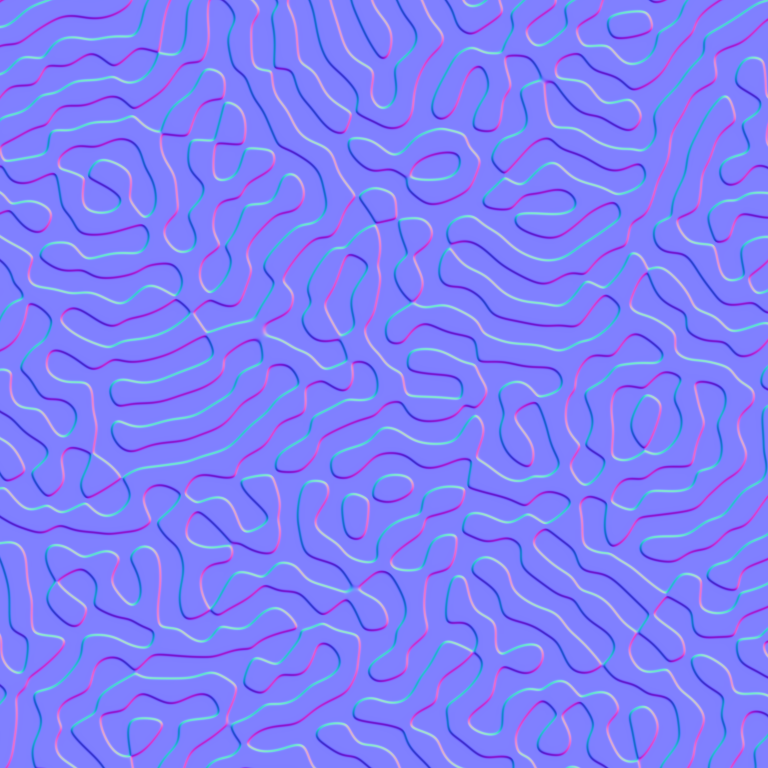
This texture map is drawn by a WebGL 2 fragment shader. Its source:

```glsl
#version 300 es
precision highp float;

uniform vec2 u_resolution;
out vec4 fragColor;

const float PI = 3.14159265;
const int   WAVES = 40;           // plane waves summed into the maze
const float STRIPES = 18.0;       // stripe periods across the canvas
const float GRAIN_CELLS = 9.0;    // patches of stripe direction across the canvas
const float GRAIN_FOCUS = 1.3;    // how strictly stripes follow their patch
const float EDGE_WIDTH = 0.0013;  // half width of a bevel
const float EDGE_SLOPE = 1.4;     // steepest slope on a bevel
const float MIN_GRADIENT = 0.2;   // gradient floor, relative to the wave number
const float DIFF_STEP = 0.0005;   // finite difference step

const float WAVE_NUMBER = 2.0 * PI * STRIPES;

float hash(vec2 p) {
    return fract(sin(dot(p, vec2(12.9898, 78.233))) * 43758.5453);
}

vec2 hashVector(vec2 p) {
    return 2.0 * vec2(hash(p), hash(p + 37.7)) - 1.0;
}

// Smooth vector noise; it encodes the doubled angle of the wave direction.
vec2 grainDirection(vec2 p) {
    vec2 cell = floor(p);
    vec2 f = fract(p);
    f = f * f * f * (f * (f * 6.0 - 15.0) + 10.0);
    vec2 low = mix(hashVector(cell), hashVector(cell + vec2(1, 0)), f.x);
    vec2 high = mix(hashVector(cell + vec2(0, 1)), hashVector(cell + vec2(1, 1)), f.x);
    return mix(low, high, f.y);
}

// Waves of equal length, weighted towards the local grain direction.
float mazeField(vec2 p) {
    vec2 grain = GRAIN_FOCUS * grainDirection(p * GRAIN_CELLS + 3.0);
    float sum = 0.0;
    float power = 0.0;
    for (int i = 0; i < WAVES; i++) {
        float id = float(i);
        float angle = PI * (id + hash(vec2(id, 1.7))) / float(WAVES);
        float phase = 2.0 * PI * hash(vec2(id, 8.3));
        vec2 dir = vec2(cos(angle), sin(angle));
        vec2 doubled = vec2(dir.x * dir.x - dir.y * dir.y, 2.0 * dir.x * dir.y);
        float weight = exp(dot(grain, doubled));
        sum += weight * cos(WAVE_NUMBER * dot(dir, p - 0.5) + phase);
        power += weight * weight;
    }
    return sum * inversesqrt(0.5 * power);
}

void main() {
    vec2 p = gl_FragCoord.xy / u_resolution.y;

    // Field value and central gradient
    vec2 h = vec2(DIFF_STEP, 0.0);
    float field = mazeField(p);
    vec2 gradient = vec2(mazeField(p + h.xy) - mazeField(p - h.xy),
                         mazeField(p + h.yx) - mazeField(p - h.yx)) / (2.0 * DIFF_STEP);

    // Distance to the zero contour; the bevel fades where the field is flat
    float steepness = max(length(gradient), MIN_GRADIENT * WAVE_NUMBER);
    float edgeDistance = field / steepness;
    float width = max(EDGE_WIDTH, 0.5 / u_resolution.y);
    float falloff = 1.0 / cosh(min(abs(edgeDistance) / width, 20.0));
    float bevel = falloff * falloff;

    // Surface normal packed into colour
    vec2 slope = EDGE_SLOPE * bevel * gradient / steepness;
    vec3 normal = normalize(vec3(-slope, 1.0));
    fragColor = vec4(0.5 + 0.5 * normal, 1.0);
}
```
